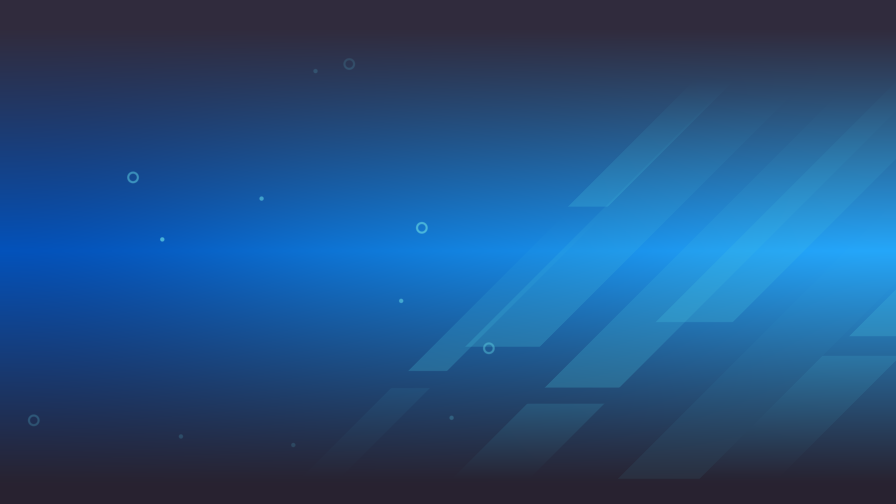
Give the GLSL for this background, as a Shadertoy shader.

```glsl
// Slanted beam: left edge, width, base height, signed vertical reach
float beam(vec2 p, vec4 shape, float px) {
    float slant = p.x - p.y - shape.x;
    float across = smoothstep(-px, px, slant) * smoothstep(-px, px, shape.y - slant);
    float along = (p.y - shape.z) * sign(shape.w);
    float fade = clamp(1.0 - along / abs(shape.w), 0.0, 1.0);
    return across * smoothstep(-px, px, along) * fade;
}

// Soft-edged disc
float disc(float dist, float radius, float px) {
    return 1.0 - smoothstep(radius - px, radius + px, dist);
}

void mainImage(out vec4 fragColor, in vec2 fragCoord) {
    vec2 p = fragCoord / iResolution.y;
    float u = fragCoord.x / iResolution.x;
    float px = 0.8 / iResolution.y;

    // Horizontal glow band between dark margins
    float offset = p.y - 0.502;
    float glow = max(1.0 - abs(offset) / (offset > 0.0 ? 0.44 : 0.46), 0.0);
    glow = pow(glow, 1.08);
    vec3 margin = mix(vec3(0.155, 0.135, 0.19), vec3(0.19, 0.17, 0.24), smoothstep(0.0, 1.0, p.y));
    vec3 blue = mix(vec3(0.01, 0.32, 0.73), vec3(0.065, 0.50, 0.87), smoothstep(0.0, 0.55, u));
    blue = mix(blue, vec3(0.14, 0.65, 0.98), smoothstep(0.4, 1.0, u));
    vec3 color = mix(margin, blue, glow);

    // Translucent diagonal beams
    vec4 beams[10] = vec4[10](
        vec4(0.546, 0.077, 0.264, 0.31), vec4(0.611, 0.148, 0.312, 0.50),
        vec4(0.537, 0.079, 0.590, 0.25), vec4(0.850, 0.148, 0.231, 0.58),
        vec4(0.940, 0.153, 0.361, 0.50), vec4(1.352, 0.150, 0.333, 0.35),
        vec4(0.847, 0.153, 0.199, -0.15), vec4(1.338, 0.155, 0.294, -0.24),
        vec4(0.546, 0.077, 0.230, -0.18), vec4(1.176, 0.162, 0.050, 0.60));
    for (int i = 0; i < 10; i++) {
        float strength = i < 6 ? 0.24 : (i < 8 ? 0.15 : 0.07);
        color = mix(color, vec3(0.28, 0.78, 0.88), strength * beam(p, beams[i], px));
    }

    // Floating rings, then dots, dimmed away from the glow
    vec2 bubbles[12] = vec2[12](
        vec2(0.264, 0.648), vec2(0.837, 0.548), vec2(0.970, 0.309),
        vec2(0.067, 0.166), vec2(0.693, 0.873), vec2(0.519, 0.606),
        vec2(0.322, 0.525), vec2(0.796, 0.403), vec2(0.626, 0.859),
        vec2(0.896, 0.171), vec2(0.359, 0.134), vec2(0.582, 0.117));
    for (int i = 0; i < 12; i++) {
        float dist = length(p - bubbles[i]);
        float mask = i < 5 ? disc(abs(dist - 0.0095), 0.0021, px)
                           : disc(dist, 0.0042, px);
        color = mix(color, vec3(0.36, 0.80, 0.88), mask * (0.06 + 0.75 * glow));
    }

    fragColor = vec4(color, 1.0);
}
```
